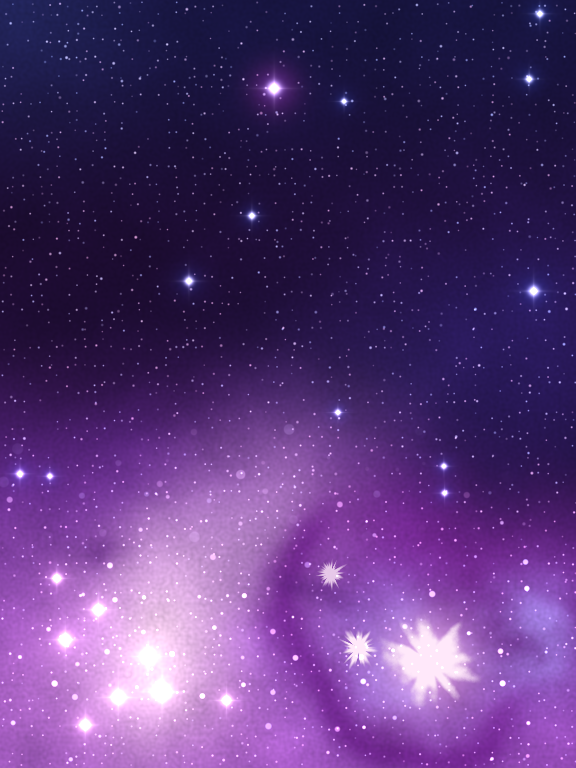
Give the GLSL for this background, as a Shadertoy shader.

```glsl
const vec3 WHITE = vec3(1.0, 0.96, 1.0);
const vec3 PINK = vec3(1.0, 0.74, 0.86);
const vec3 ICE = vec3(0.70, 0.80, 1.0);

// Hashes and gradient noise
vec3 hash3(vec2 p) {
    vec3 q = fract(p.xyx * vec3(0.1031, 0.1030, 0.0973));
    q += dot(q, q.yxz + 33.33);
    return fract((q.xxy + q.yzz) * q.zyx);
}

float corner(vec2 cell, vec2 offset) {
    return dot(hash3(cell + offset).xy * 2.0 - 1.0, -offset);
}

float gradientNoise(vec2 p) {
    vec2 i = floor(p), f = fract(p);
    vec2 u = f * f * f * (f * (f * 6.0 - 15.0) + 10.0);
    vec4 g;
    for (int k = 0; k < 4; k++) {
        vec2 o = vec2(k % 2, k / 2);
        g[k] = corner(i, o) + dot(hash3(i + o).xy * 2.0 - 1.0, f);
    }
    return mix(mix(g.x, g.y, u.x), mix(g.z, g.w, u.x), u.y);
}

float fbm(vec2 p) {
    float sum = 0.0, amp = 0.6;
    for (int i = 0; i < 5; i++) {
        sum += amp * gradientNoise(p);
        p = mat2(1.6, 1.2, -1.2, 1.6) * p + 3.7;
        amp *= 0.5;
    }
    return sum;
}

// Soft ellipse, tilted by an angle
float glow(vec2 p, vec2 center, vec2 size, float tilt) {
    float c = cos(tilt), s = sin(tilt);
    vec2 d = mat2(c, -s, s, c) * (p - center) / size;
    return exp(-dot(d, d));
}

// Bright blot with a ragged rim
float burst(vec2 p, vec2 center, float radius, float ragged, float teeth) {
    vec2 d = p - center;
    float r = length(d);
    float rim = radius * (1.0 + ragged * gradientNoise(d / max(r, 1e-4) * teeth + center * 40.0));
    return 1.0 - smoothstep(0.6, 1.15, r / rim + 0.5 * fbm(p * 45.0));
}

// One randomly placed disc per grid cell
vec3 starLayer(vec2 p, float cells, float density, float radius, float pixel) {
    vec2 id = floor(p * cells);
    vec3 h = hash3(id + cells), k = hash3(id + cells * 3.0 + 17.0);
    float r = radius * mix(0.6, 1.25, k.x);
    float d = length(p - (id + 0.25 + 0.5 * h.xy) / cells);
    float disc = 1.0 - smoothstep(r - pixel, r + pixel, d);
    vec3 tint = k.y < 0.5 ? mix(PINK, WHITE, k.y * 2.0) : mix(WHITE, ICE, k.y * 2.0 - 1.0);
    return tint * disc * step(h.z, density) * mix(0.3, 1.0, k.z);
}

// Core, cross rays and halo
vec3 glint(vec2 p, vec2 center, float size, vec3 haloColor) {
    vec2 d = abs(p - center) / size;
    float rays = exp(-d.x * 4.0 - d.y * 0.8) + exp(-d.y * 4.0 - d.x * 0.8);
    return WHITE * (exp(-dot(d, d) * 1.3) + 0.55 * rays) + haloColor * 0.4 * exp(-length(d) * 0.65);
}

vec3 nebula(vec2 p) {
    float detail = fbm(p * 9.0);
    vec2 q = p + 0.06 * vec2(fbm(p * 5.0), fbm(p * 5.0 + 7.3));
    // Night sky
    vec3 col = mix(vec3(0.11, 0.045, 0.19), vec3(0.09, 0.08, 0.25), smoothstep(0.65, 1.0, p.y));
    col = mix(col, vec3(0.17, 0.11, 0.39), 0.85 * glow(q, vec2(0.66, 0.55), vec2(0.30, 0.19), 0.3));
    col += vec3(0.04, 0.06, 0.10) * glow(q, vec2(0.0, 1.0), vec2(0.16), 0.0);
    // Violet haze, lower on the right
    float h = q.y + 0.16 * smoothstep(0.35, 0.75, q.x);
    col = mix(col, vec3(0.37, 0.15, 0.53), 1.0 - smoothstep(0.32, 0.60, h));
    col = mix(col, vec3(0.60, 0.31, 0.73), (1.0 - smoothstep(0.12, 0.44, h)) * (0.9 + 0.5 * detail));
    col = mix(col, vec3(0.47, 0.14, 0.57), 0.75 * glow(q, vec2(0.60, 0.27), vec2(0.24, 0.09), -0.25));
    // Pale plume and pink core
    col = mix(col, vec3(0.72, 0.54, 0.79), 0.85 * glow(q, vec2(0.30, 0.28), vec2(0.19, 0.10), 0.9));
    col = mix(col, vec3(0.78, 0.50, 0.85), 0.7 * glow(q, vec2(0.16, 0.10), vec2(0.21, 0.17), 0.0));
    col = mix(col, vec3(0.98, 0.83, 0.95), 0.95 * glow(q, vec2(0.205, 0.16), vec2(0.085, 0.125), -0.25));
    // Blue clouds and dark lanes
    float cloud = glow(q, vec2(0.53, 0.14), vec2(0.13, 0.085), 0.0) + glow(q, vec2(0.70, 0.17), vec2(0.055, 0.075), 0.2);
    col = mix(col, vec3(0.63, 0.50, 0.88), clamp(cloud * (0.8 + 1.6 * detail), 0.0, 0.9));
    vec2 fromCluster = q - vec2(0.56, 0.20);
    float lane = (length(fromCluster) - 0.185) / 0.028;
    float arc = exp(-lane * lane) * (1.0 - smoothstep(-0.08, 0.08, fromCluster.x + fromCluster.y));
    col = mix(col, vec3(0.40, 0.10, 0.52), 0.75 * arc);
    float dust = glow(q, vec2(0.41, 0.22), vec2(0.06, 0.022), -0.3) + glow(q, vec2(0.137, 0.285), vec2(0.03, 0.02), 0.0);
    col = mix(col, vec3(0.35, 0.13, 0.48), clamp(dust * (0.6 + 1.5 * detail), 0.0, 0.8));
    return col * (1.0 + 0.22 * detail + 0.12 * gradientNoise(p * 190.0));
}

void mainImage(out vec4 fragColor, in vec2 fragCoord) {
    vec2 p = fragCoord / iResolution.y;
    float pixel = 1.0 / iResolution.y;
    float low = 1.0 - smoothstep(0.2, 0.45, p.y);
    vec3 col = nebula(p);
    // Ragged clusters
    col = mix(col, vec3(0.95, 0.70, 0.93), 0.8 * glow(p, vec2(0.56, 0.14), vec2(0.06), 0.0));
    float blots = max(burst(p, vec2(0.558, 0.138), 0.049, 0.9, 3.0), burst(p, vec2(0.467, 0.156), 0.019, 1.1, 5.0));
    blots = max(blots, 0.8 * burst(p, vec2(0.431, 0.253), 0.014, 1.1, 5.0));
    col = mix(col, vec3(1.0, 0.91, 0.98), blots);
    // Scattered stars and faint discs
    col += 0.75 * starLayer(p, 85.0, 0.36, 0.0010, pixel);
    col += 0.75 * starLayer(p + 0.37, 43.0, 0.35, 0.0014, pixel);
    col += low * starLayer(p + 0.71, 24.0, 0.45, 0.0032, pixel);
    float band = glow(p, vec2(0.28, 0.38), vec2(0.22, 0.07), 0.0);
    col += 0.35 * band * starLayer(p + 0.13, 17.0, 0.5, 0.0065, pixel);
    // Sky glints: position and size
    vec3 sky[12] = vec3[12](vec3(0.357, 0.885, 0.009), vec3(0.246, 0.634, 0.006), vec3(0.695, 0.621, 0.007),
        vec3(0.328, 0.719, 0.005), vec3(0.703, 0.982, 0.005), vec3(0.689, 0.897, 0.005),
        vec3(0.448, 0.868, 0.004), vec3(0.026, 0.383, 0.005), vec3(0.065, 0.380, 0.004),
        vec3(0.579, 0.358, 0.004), vec3(0.578, 0.393, 0.004), vec3(0.440, 0.463, 0.004));
    for (int i = 0; i < 12; i++) col += glint(p, sky[i].xy, sky[i].z, vec3(0.2, 0.4, 1.0));
    col += vec3(0.22, 0.02, 0.10) * glow(p, sky[0].xy, vec2(0.032), 0.0);
    // Glints around the pink core
    vec3 core[8] = vec3[8](vec3(0.128, 0.206, 0.007), vec3(0.085, 0.167, 0.008), vec3(0.193, 0.145, 0.008),
        vec3(0.211, 0.099, 0.010), vec3(0.154, 0.092, 0.008), vec3(0.111, 0.056, 0.007),
        vec3(0.074, 0.247, 0.006), vec3(0.295, 0.088, 0.006));
    for (int i = 0; i < 8; i++) col += glint(p, core[i].xy, core[i].z, PINK);
    fragColor = vec4(clamp(col, 0.0, 1.0), 1.0);
}
```
